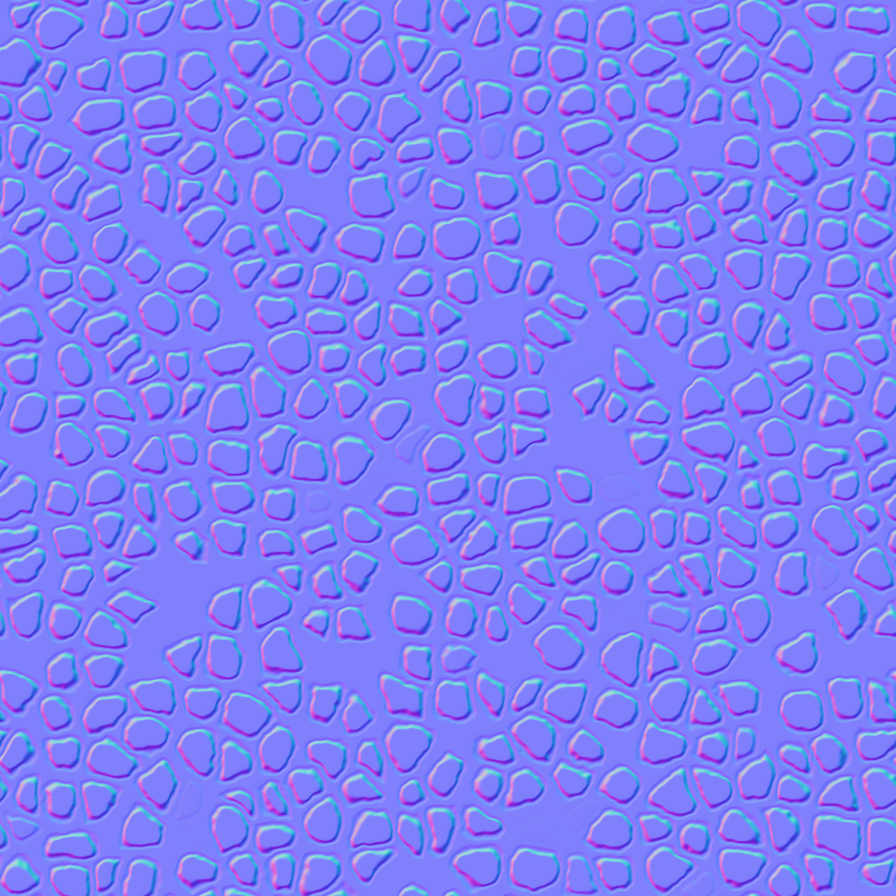
Write a WebGL 1 fragment shader that draws this texture map.

```glsl
precision highp float;

uniform vec2 u_resolution;

const float CELLS = 21.0;

vec2 hash2(vec2 p) {
  vec3 q = fract(p.xyx * vec3(0.1031, 0.1030, 0.0973));
  q += dot(q, q.yzx + 33.33);
  return fract((q.xx + q.yz) * q.zy);
}

// Smooth vector noise, repeating after the given period
vec2 noise2(vec2 p, float period) {
  vec2 i = floor(p), f = fract(p);
  f = f * f * (3.0 - 2.0 * f);
  vec2 a = hash2(mod(i, period));
  vec2 b = hash2(mod(i + vec2(1.0, 0.0), period));
  vec2 c = hash2(mod(i + vec2(0.0, 1.0), period));
  vec2 d = hash2(mod(i + 1.0, period));
  return mix(mix(a, b, f.x), mix(c, d, f.x), f.y) - 0.5;
}

float smoothMax(float a, float b, float k) {
  float h = max(k - abs(a - b), 0.0) / k;
  return max(a, b) + h * h * k * 0.25;
}

// Uneven outlines: broad dents plus small chips
vec2 warp(vec2 p) {
  return p + 0.2 * noise2(p * 2.0, CELLS * 2.0)
           + 0.06 * noise2(p * 6.0 + 9.0, CELLS * 6.0);
}

// Stone centre in xy, its power weight in z
vec3 stoneSeed(vec2 cell) {
  vec2 id = mod(cell, CELLS);
  return vec3(cell + 0.5 + 0.76 * (hash2(id + 3.7) - 0.5),
              0.26 * hash2(id + 71.3).x);
}

// Cell of the stone that owns point p
vec2 findOwner(vec2 p) {
  vec2 base = floor(p), owner = base;
  float best = 100.0;
  for (int y = -2; y <= 2; y++) {
    for (int x = -2; x <= 2; x++) {
      vec2 cell = base + vec2(x, y);
      vec3 s = stoneSeed(cell);
      float d = dot(p - s.xy, p - s.xy) - s.z;
      if (d < best) {
        best = d;
        owner = cell;
      }
    }
  }
  return owner;
}

// Signed distance to one stone: a turned rounded box cut by its neighbours
float stoneDistance(vec2 p, vec2 owner) {
  vec3 s = stoneSeed(owner);
  vec2 id = mod(owner, CELLS);
  vec2 shape = hash2(id + 17.9), turn = hash2(id + 41.2);
  vec2 axis = normalize(turn - 0.497);
  vec2 local = p - s.xy;

  vec2 halfSize = vec2(mix(0.46, 0.8, shape.x), mix(0.24, 0.62, sqrt(shape.y)));
  float corner = min(halfSize.x, halfSize.y) * mix(0.4, 1.0, hash2(id + 55.1).x);
  vec2 q = abs(vec2(dot(local, axis), dot(local, vec2(-axis.y, axis.x))));
  q -= halfSize - corner;
  float d = length(max(q, 0.0)) + min(max(q.x, q.y), 0.0) - corner;

  float gap = mix(0.1, 0.13, hash2(id + 29.4).y);
  for (int y = -2; y <= 2; y++) {
    for (int x = -2; x <= 2; x++) {
      if (x != 0 || y != 0) {
        vec3 other = stoneSeed(owner + vec2(x, y));
        vec2 toOther = other.xy - s.xy;
        float len = max(length(toOther), 0.01);
        float plane = dot(local, toOther) / len - (len * len + s.z - other.z) / (2.0 * len);
        d = smoothMax(d, plane + gap, 0.22);
      }
    }
  }
  return d;
}

float bell(float x, float width) {
  return exp(-0.5 * x * x / (width * width));
}

void main() {
  vec2 p = gl_FragCoord.xy / u_resolution * CELLS;
  vec2 owner = findOwner(warp(p));

  // Outline distance and its outward direction
  vec2 e = vec2(0.01, 0.0);
  float d = stoneDistance(warp(p), owner);
  vec2 grad = vec2(stoneDistance(warp(p + e.xy), owner),
                   stoneDistance(warp(p + e.yx), owner)) - d;
  vec2 outward = grad / max(length(grad), 0.0001);

  // Steep bevel inside the outline, shallow groove around it
  float slope = 1.2 * bell(d + 0.02, 0.024) - 0.27 * bell(d - 0.07, 0.022);

  // Slivers too thin to hold a flat top are left out
  float depth = -stoneDistance(stoneSeed(owner).xy, owner);
  slope *= smoothstep(0.04, 0.08, depth);

  vec3 normal = normalize(vec3(vec2(-1.0, 1.0) * outward * slope, 1.0));
  gl_FragColor = vec4(0.5 + vec3(0.5, 0.5, 0.49) * normal, 1.0);
}
```
